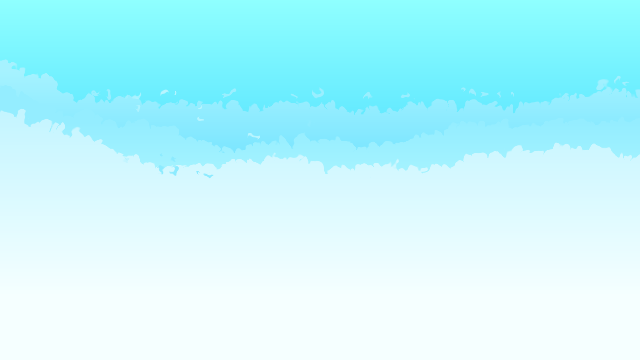
Give the GLSL for this background, as a WebGL 2 fragment shader.

```glsl
#version 300 es
precision highp float;
// Bright cyan sky above three overlapping banks of flat, ragged clouds.
// Each bank is a smooth ridge line crowned with hashed puffs, bent by noise;
// small crescent wisps are scattered along the ridges.

uniform vec2 u_resolution;
out vec4 fragColor;

const float ASPECT = 16.0 / 9.0;
const int KNOTS = 17;

// Ridge heights at even steps across the canvas
const float BACK[KNOTS] = float[KNOTS](
  .827, .774, .717, .721, .698, .716, .703, .694, .703,
  .695, .694, .696, .706, .692, .710, .751, .724);
const float MIDDLE[KNOTS] = float[KNOTS](
  .745, .704, .672, .648, .642, .600, .577, .596, .601,
  .582, .597, .629, .648, .643, .643, .652, .657);
const float FRONT[KNOTS] = float[KNOTS](
  .677, .653, .616, .569, .531, .525, .541, .556, .533,
  .516, .532, .518, .558, .571, .579, .577, .556);

vec2 hash2(vec2 p) {
  vec3 q = fract(p.xyx * vec3(.1031, .1030, .0973));
  q += dot(q, q.yzx + 33.33);
  return fract((q.xx + q.yz) * q.zy);
}

vec2 noise2(vec2 p) {
  vec2 i = floor(p), f = fract(p);
  f = f * f * (3.0 - 2.0 * f);
  return mix(mix(hash2(i), hash2(i + vec2(1, 0)), f.x),
             mix(hash2(i + vec2(0, 1)), hash2(i + vec2(1, 1)), f.x), f.y);
}

// Bends space so that round puffs become ragged
vec2 warp(vec2 p, float seed) {
  vec2 coarse = noise2(p * 32.0 + seed) - 0.5;
  vec2 fine = noise2(p * 85.0 + seed * 2.0) - 0.5;
  return p + coarse * 0.026 + fine * 0.012;
}

float ridge(float heights[KNOTS], float x) {
  float t = clamp(x / ASPECT, 0.0, 0.9999) * float(KNOTS - 1);
  int i = int(t);
  return mix(heights[i], heights[i + 1], smoothstep(0.0, 1.0, fract(t)));
}

// Signed distance to a cloud bank: the ridge joined with circles along it
float bank(vec2 p, float heights[KNOTS], float seed) {
  const float STEP = 0.026;
  p = warp(p, seed);
  float d = p.y - ridge(heights, p.x);
  float cell = floor(p.x / STEP);
  for (float k = -1.0; k <= 1.0; k++) {
    vec2 r = hash2(vec2(cell + k + 20.0, seed));
    float x = (cell + k + 0.2 + 0.6 * r.x) * STEP;
    float radius = mix(0.007, 0.021, r.y);
    d = min(d, length(p - vec2(x, ridge(heights, x))) - radius);
  }
  return d;
}

// Signed distance to sparse crescents in a strip around a raised ridge
float wisps(vec2 p, float heights[KNOTS], float lift, float strip,
            float density, float seed) {
  const float CELL = 0.036;
  p = warp(p, seed);
  vec2 id = floor(p / CELL);
  vec2 r = hash2(id + seed), s = hash2(id + seed + 57.0);
  vec2 center = (id + 0.35 + 0.3 * r) * CELL;
  float offset = abs(center.y - ridge(heights, center.x) - lift);
  if (s.x > density || offset > strip) return 1.0;
  float radius = mix(0.006, 0.012, s.y);
  float angle = 6.2832 * r.x;
  vec2 bite = center + radius * 0.8 * vec2(cos(angle), sin(angle));
  return max(length(p - center) - radius, radius * 0.8 - length(p - bite));
}

float cover(float d, float pixel) {
  return 1.0 - smoothstep(-0.7 * pixel, 0.7 * pixel, d);
}

vec3 ramp(vec3 low, vec3 high, float bottom, float top, float y) {
  return mix(low, high, clamp((y - bottom) / (top - bottom), 0.0, 1.0));
}

void main() {
  vec2 p = gl_FragCoord.xy / u_resolution * vec2(ASPECT, 1.0);
  float pixel = 1.0 / u_resolution.y;

  vec3 sky = ramp(vec3(.40, .92, 1), vec3(.56, 1, 1), 0.69, 1.0, p.y);
  vec3 backTint = ramp(vec3(.48, .90, 1), vec3(.65, .95, 1), 0.57, 0.80, p.y);
  vec3 midTint = ramp(vec3(.64, .95, 1), vec3(.58, .93, 1), 0.53, 0.66, p.y);
  vec3 frontTint = ramp(vec3(.96, 1, 1), vec3(.77, .96, 1), 0.18, 0.68, p.y);

  // Banks from far to near, each with loose wisps at its edge
  vec3 color = sky;
  color = mix(color, backTint, cover(bank(p, BACK, 3.0), pixel));
  color = mix(color, backTint, cover(wisps(p, BACK, 0.02, 0.025, 0.35, 11.0), pixel));
  color = mix(color, midTint, cover(bank(p, MIDDLE, 17.0), pixel));

  // Pale scraps drift left of centre, between the back and middle banks
  float drift = smoothstep(0.32, 0.42, p.x) * (1.0 - smoothstep(0.78, 0.88, p.x));
  float scraps = cover(wisps(p, MIDDLE, 0.075, 0.04, 0.3, 29.0), pixel);
  color = mix(color, vec3(.72, .96, 1), scraps * drift);

  color = mix(color, frontTint, cover(bank(p, FRONT, 41.0), pixel));
  float gaps = cover(wisps(p, FRONT, 0.012, 0.025, 0.35, 53.0), pixel);
  color = mix(color, vec3(.55, .92, 1), gaps * drift);

  fragColor = vec4(color, 1.0);
}
```
